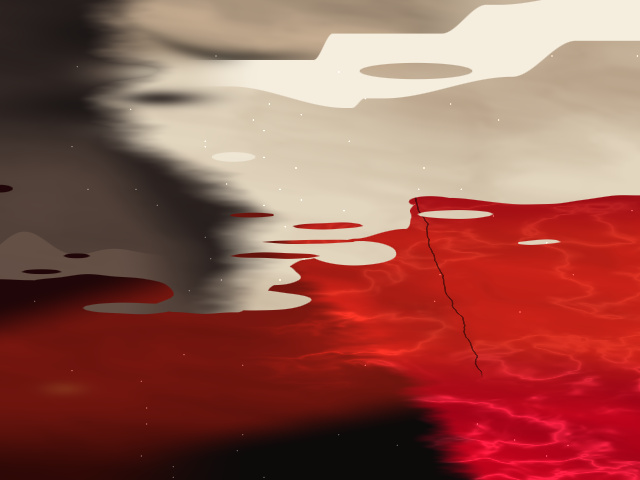
Give the GLSL for this texture, as a WebGL 2 fragment shader.

```glsl
#version 300 es
precision highp float;
// Rippled water: cream sheen and dark shade above, glowing red below.

#define CREAM vec3(.89, .84, .75)
#define WHITE vec3(.96, .93, .87)
#define BEIGE vec3(.71, .62, .52)
#define SHADE vec3(.10, .08, .08)
#define TAUPE vec3(.34, .27, .235)
#define SCARLET vec3(.74, .12, .085)
#define CRIMSON vec3(.70, .01, .10)
#define RUST vec3(.41, .075, .05)
#define MAROON vec3(.125, .025, .03)
#define RIPPLE .016
#define DUST .006

uniform vec2 u_resolution;
out vec4 fragColor;

float hash(vec2 p) {
  vec3 q = fract(p.xyx * vec3(.1031, .1030, .0973));
  q += dot(q, q.yzx + 33.33);
  return fract((q.x + q.y) * q.z);
}

float noise(vec2 p) {
  vec2 i = floor(p), f = fract(p);
  f *= f * (3. - 2. * f);
  return mix(mix(hash(i), hash(i + vec2(1, 0)), f.x),
             mix(hash(i + vec2(0, 1)), hash(i + 1.), f.x), f.y);
}

float fbm(vec2 p) {
  float sum = 0., amp = .53;
  for (int i = 0; i < 4; i++) {
    sum += amp * noise(p);
    p = p * 2.03 + vec2(7.3, 3.1);
    amp *= .5;
  }
  return sum;
}

// Smooth step from a to b, in either direction
float ramp(float a, float b, float x) {
  float t = clamp((x - a) / (b - a), 0., 1.);
  return t * t * (3. - 2. * t);
}

// Positive inside a flat ellipse
float lens(vec2 p, float x, float y, float w, float h) {
  return (1. - length((p - vec2(x, y)) / vec2(w, h))) * h;
}

float glow(vec2 p, float x, float y, float w, float h) {
  vec2 q = (p - vec2(x, y)) / vec2(w, h);
  return exp(-dot(q, q));
}

float mask(float d) { return clamp(.5 + d / max(fwidth(d), 1e-5), 0., 1.); }

// Bright threads along the middle level of warped noise
float caustic(vec2 p) {
  p += 1.3 * vec2(fbm(p * .6), fbm(p * .6 + 9.));
  return pow(1. - abs(2. * fbm(p) - 1.), 9.);
}

// Signed height of the red water, with tongues and slits along its rim
float redField(vec2 p) {
  float x = p.x;
  float rim = .416 - .068 * ramp(.19, .27, x) + .112 * ramp(.37, .48, x)
    + .04 * ramp(.48, .56, x) + .025 * ramp(.56, .63, x) + .065 * ramp(.63, .66, x)
    - .015 * ramp(.68, .82, x) + .019 * ramp(.85, 1., x);
  float d = max(rim - p.y, lens(p, .14, .388, .13, .039));
  float tongue = max(lens(p, .405, .431, .062, .027), lens(p, .405, .372, .079, .021));
  tongue = max(tongue, lens(p, .555, .472, .068, .024));
  tongue = max(tongue, lens(p, .715, .554, .06, .009));
  tongue = max(tongue, lens(p, .205, .357, .075, .012));
  tongue = max(tongue, lens(p, .842, .495, .03, .005));
  d = min(d, -tongue);
  d = max(d, lens(p, .43, .467, .07, .006));
  d = max(d, lens(p, .49, .495, .07, .004));
  d = max(d, lens(p, .514, .528, .05, .007));
  d = max(d, lens(p, .395, .552, .033, .005));
  return max(d, lens(p, .675, .582, .035, .011));
}

vec3 darkSide(vec2 p, float n) {
  float grey = ramp(.86, .6, p.y) * ramp(.12, 0., p.x + .55 * p.y - .53 + .1 * n);
  vec3 c = mix(SHADE, TAUPE, clamp(.1 + .6 * grey + .35 * n, 0., 1.));
  c = mix(c, SHADE, .8 * max(glow(p, .13, .93, .1, .06), glow(p, .12, .78, .13, .035)));
  float shelf = .49 - .35 * p.x * p.x + .03 * sin(p.x * 38.) * ramp(.25, 0., p.x) - p.y;
  c = mix(c, TAUPE * 1.25, .7 * mask(shelf) * ramp(.27, .18, p.x));
  float spots = max(lens(p, .12, .467, .02, .005), lens(p, 0., .607, .02, .008));
  return mix(c, MAROON, mask(max(spots, lens(p, .065, .434, .03, .005))));
}

vec3 lightSide(vec2 p, float n) {
  float x = p.x, y = p.y;
  float veil = ramp(.6, .8, y) * ramp(.4, .75, x);
  vec3 c = mix(CREAM, BEIGE, clamp(.5 * veil + 1.1 * n - .4, 0., 1.));
  float fold = ramp(.86, .93, y + .06 * n) * ramp(.82, .62, x);
  c = mix(c, BEIGE * (.68 + .55 * n), fold);
  float bend = max(.38 - x, 0.);
  c *= 1. - .5 * glow(vec2(x, y - 2.2 * bend * bend), .36, .88, .13, .016);
  // White band sweeping up to the right
  float top = .875 + .055 * ramp(.49, .52, x) + .06 * ramp(.69, .76, x) + .03 * ramp(.78, .95, x);
  float base = .82 - .045 * ramp(.36, .54, x) + .02 * ramp(.55, .57, x)
    + .045 * ramp(.6, .8, x) + .075 * ramp(.8, .9, x);
  float band = min(min(top - y, y - base), -lens(p, .65, .852, .088, .017));
  c = mix(c, WHITE, mask(band) * ramp(.28, .41, x));
  return mix(c, WHITE, .7 * mask(lens(p, .365, .673, .034, .01)));
}

vec3 redWater(vec2 p, float n) {
  float x = p.x, y = p.y;
  vec3 c = RUST * (.8 + .4 * n) * (.45 + .6 * ramp(0., .18, y));
  c = mix(c, MAROON, ramp(-.02, .08, y - .29 - .36 * x) * ramp(.32, .24, x));
  c = mix(c, SHADE * .5, ramp(-.035, .045, .25 * x - y) * ramp(.1, .4, x));
  c += vec3(.05, .09, .04) * glow(p, .1, .19, .035, .014);
  // Bright red, turning to crimson threads at the lower right
  float bank = .365 + .27 * ramp(.5, .05, y) + .11 * fbm(vec2(x * 8., y * 34.));
  float deep = ramp(.3, .12, y + .1 * n - .05);
  float threads = caustic(p * vec2(9, 22));
  vec3 hot = mix(SCARLET, CRIMSON, deep) * (.74 + .5 * n);
  hot = mix(hot, CRIMSON * .8, .6 * ramp(.5, .58, y));
  hot += threads * mix(vec3(.1, .07, .05), vec3(.32, .12, .17), deep);
  c = mix(c, hot, ramp(-.02, .06, x - bank));
  c += SCARLET * (.15 + .4 * threads) * glow(p, .52, .28, .09, .06);
  float crack = abs(x - .818 + .27 * y + .02 * fbm(vec2(y * 30., 2)));
  return c * (1. - .5 * ramp(.002, .0005, crack) * ramp(.21, .23, y));
}

void main() {
  vec2 p = gl_FragCoord.xy / u_resolution;
  float n = fbm(vec2(p.x * 3.5 + 1.5 * fbm(p * 4.), p.y * 11. + 2. * p.x));
  vec2 sway = vec2(noise(p * vec2(9, 55)) - .5, .35 * noise(p * vec2(22, 12)) - .175);
  // Slanting shade border with finger-like streaks
  float border = .125 + .19 * ramp(.76, .54, p.y) - .03 * ramp(.48, .36, p.y) + .11 * fbm(p * vec2(5, 20));
  float light = ramp(-.045, .075, p.x - border);
  light = max(light, .75 * max(glow(p, .24, .85, .08, .025), glow(p, .25, .73, .07, .018)));
  light *= 1. - .85 * glow(p, .25, .795, .07, .016);
  vec3 color = mix(darkSide(p, n), lightSide(p, n), light);
  color = mix(color, redWater(p, n), mask(redField(p + RIPPLE * sway)));
  // Scattered dust
  vec2 grid = p * vec2(120, 90);
  float speck = step(1. - DUST, hash(floor(grid) + 5.)) * ramp(.22, .05, length(fract(grid) - .5));
  fragColor = vec4(color + .3 * speck, 1);
}
```
